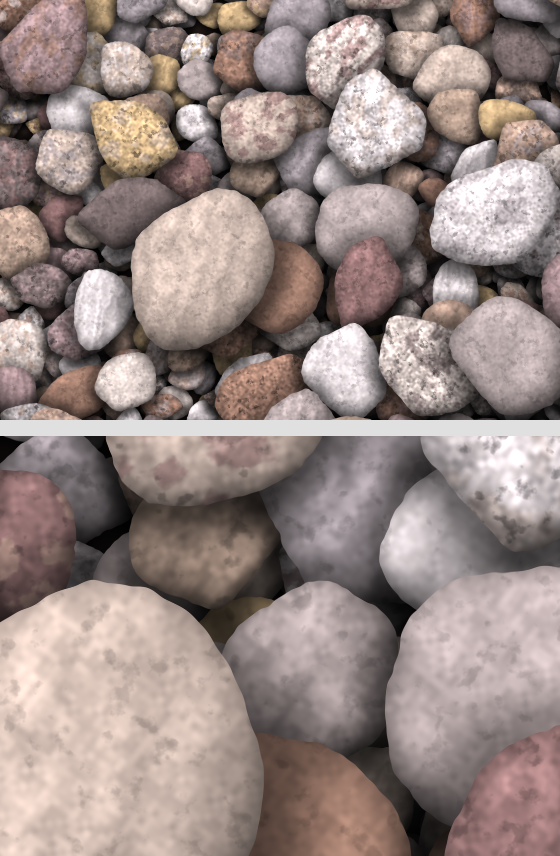
Top, the full canvas; bottom, a detail of the centre.
Give the GLSL for this texture, as a WebGL 2 fragment shader.

```glsl
#version 300 es
precision highp float;
// A heap of weathered beach pebbles, small at the upper left and larger at the lower right.
uniform vec2 u_resolution;
out vec4 outColor;

const int LAYERS = 5;
const float CELL_SIZE[LAYERS] = float[](0.066, 0.085, 0.13, 0.19, 0.28);
const float DENSITY_LEFT[LAYERS] = float[](1.0, 1.0, 0.75, 0.18, 0.0);
const float DENSITY_RIGHT[LAYERS] = float[](1.0, 1.0, 0.78, 0.62, 0.36);
const int FACETS = 6;
const float SHADOW_WIDTH = 0.27;     // share of a cell
const float SHADOW_STRENGTH = 0.62;
const float GRAIN_SCALE = 175.0;
const vec3 GAP_COLOR = vec3(0.17, 0.125, 0.12);
const vec3 LIGHT_DIR = vec3(-0.25, 0.55, 0.80);

// Stone colours, from the most to the least common.
const int TINTS = 12;
const vec3 TINT[TINTS] = vec3[](
    vec3(0.88, 0.84, 0.85), vec3(0.79, 0.71, 0.67), vec3(0.70, 0.64, 0.64),
    vec3(0.86, 0.80, 0.78), vec3(0.62, 0.48, 0.42), vec3(0.64, 0.60, 0.62),
    vec3(0.76, 0.64, 0.58), vec3(0.47, 0.41, 0.41), vec3(0.71, 0.61, 0.55),
    vec3(0.62, 0.52, 0.53), vec3(0.55, 0.42, 0.42), vec3(0.80, 0.68, 0.52));

float hash(vec2 p) {
    vec3 q = fract(vec3(p.xyx) * 0.1031);
    q += dot(q, q.yzx + 33.33);
    return fract((q.x + q.y) * q.z);
}
vec4 hash4(vec2 p) { return vec4(hash(p), hash(p + 17.3), hash(p + 41.7), hash(p + 83.1)); }

float noise(vec2 p) {
    vec2 i = floor(p), f = fract(p);
    f = f * f * (3.0 - 2.0 * f);
    return mix(mix(hash(i), hash(i + vec2(1, 0)), f.x),
               mix(hash(i + vec2(0, 1)), hash(i + vec2(1, 1)), f.x), f.y);
}

float fbm(vec2 p) {
    float sum = 0.0;
    for (float amp = 0.5; amp > 0.05; amp *= 0.5) {
        sum += amp * noise(p);
        p = mat2(1.6, 1.2, -1.2, 1.6) * p + 7.7;
    }
    return sum / 0.9375;
}

// Rounded convex polygon: x is the radius (1 on the outline), yz its gradient.
vec3 pebble(vec2 q, vec2 seed, float sharpness) {
    float sum = 0.0;
    vec2 slope = vec2(0.0);
    for (int k = 0; k < FACETS; k++) {
        float a = (float(k) + 0.6 * hash(seed + float(k) * 3.1)) * 6.28319 / float(FACETS);
        vec2 n = vec2(cos(a), sin(a)) / mix(0.82, 1.06, hash(seed + float(k) * 5.7 + 9.0));
        float x = max(dot(q, n), 0.0), powered = pow(x, sharpness - 1.0);
        sum += powered * x;
        slope += powered * n;
    }
    float r = pow(sum, 1.0 / sharpness);
    return vec3(r, slope * r / max(dot(slope, q), 1e-6));
}

// Mineral colour: mottling, patches, bands, fine grain and pits.
vec3 mineral(vec2 q, vec2 p, vec2 seed, vec4 kind) {
    vec3 col = TINT[int(float(TINTS) * 0.999 * pow(kind.x, 1.3))];
    vec3 vein = TINT[int(float(TINTS) * 0.999 * kind.y)];
    float mottle = fbm(q * 2.6 + seed * 3.7);
    float patches = smoothstep(0.48, 0.66, fbm(q * 4.0 + seed * 1.9));
    col = mix(col, vein, 0.6 * step(0.55, kind.z) * patches);
    col *= 1.0 + 0.06 * step(0.7, kind.w) * sin(q.y * mix(8.0, 22.0, kind.y) + 9.0 * mottle);
    col *= 0.82 + 0.36 * mottle;
    float rough = mix(0.22, 0.70, kind.z * kind.z);
    vec2 g = mat2(0.8, 0.6, -0.6, 0.8) * p * GRAIN_SCALE + seed;
    float grain = 0.65 * noise(g) + 0.35 * noise(mat2(0.3, 0.4, -0.4, 0.3) * g);
    col *= 1.0 + rough * (grain - 0.5);
    return col * (1.0 - 0.55 * rough * smoothstep(0.62, 0.80, fbm(g * 0.42 + 31.0)));
}

// Paints one stone and its contact shadow over the heap.
void addStone(inout vec3 col, vec2 p, vec2 id, int layer, float aspect) {
    float cell = CELL_SIZE[layer];
    vec2 seed = id + float(layer) * 57.0 + 20.0;
    vec4 form = hash4(seed), kind = hash4(seed + 131.0);
    vec2 center = (id + 0.5 + 0.55 * (form.xy - 0.5)) * cell;
    float nearness = smoothstep(0.15, 0.85, center.x / aspect + 0.35 * (0.5 - center.y));
    if (hash(seed + 211.0) > mix(DENSITY_LEFT[layer], DENSITY_RIGHT[layer], nearness)) return;

    float size = cell * mix(0.52, 0.72, form.z), angle = (kind.w - 0.5) * 2.6 + 0.3;
    vec2 squash = vec2(1.0, mix(0.64, 0.98, form.w));
    mat2 turn = mat2(cos(angle), -sin(angle), sin(angle), cos(angle));
    vec2 q = turn * (p - center) / size / squash;
    if (dot(q, q) > 6.0) return;

    vec3 shape = pebble(q, seed, mix(3.8, 13.0, form.x * form.y + 0.25 * kind.z));
    float r = shape.x + 0.055 * (noise(q * 3.5 + seed) - 0.5) + 0.025 * (noise(q * 12.0 + seed) - 0.5);
    vec2 grad = (shape.yz / squash) * turn / size;
    float steepness = max(length(grad), 1e-4), dist = (r - 1.0) / steepness;
    vec2 outward = grad / steepness;
    float shadow = 1.0 - smoothstep(0.0, SHADOW_WIDTH * cell, dist);
    col *= 1.0 - SHADOW_STRENGTH * shadow * (0.78 - 0.30 * outward.y);

    float cover = 1.0 - smoothstep(-0.7, 0.7, dist * u_resolution.y);
    if (cover <= 0.0) return;
    float rim = min(r, 1.0), bump = 0.7 * kind.z * (fbm(q * 6.0 + seed) - 0.5);
    vec3 normal = normalize(vec3(outward * 1.2 * pow(rim, 3.8) + bump, 1.0));
    float light = 0.48 + 0.74 * max(dot(normal, normalize(LIGHT_DIR)), 0.0);
    light *= 1.0 - 0.20 * pow(rim, 9.0);
    col = mix(col, mineral(q, p, seed, kind) * light, cover);
}

void main() {
    vec2 p = gl_FragCoord.xy / u_resolution.y;
    vec3 col = GAP_COLOR * (0.6 + 0.8 * fbm(p * 30.0));
    // Larger layers lie on top; within a layer, lower rows overlap upper ones.
    for (int layer = 0; layer < LAYERS; layer++)
        for (int k = 0; k < 9; k++) {
            vec2 id = floor(p / CELL_SIZE[layer]) + vec2(k % 3 - 1, 1 - k / 3);
            addStone(col, p, id, layer, u_resolution.x / u_resolution.y);
        }
    outColor = vec4(clamp(col, 0.0, 1.0), 1.0);
}
```
